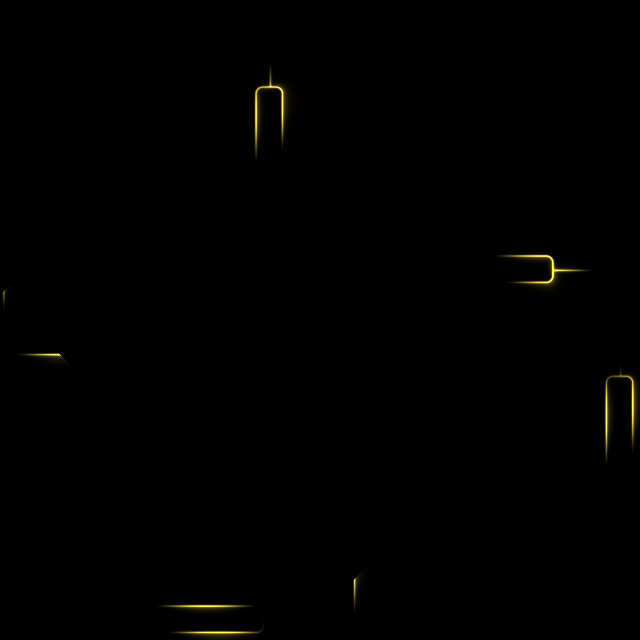
Reproduce this background procedurally as a Shadertoy shader.

```glsl
const vec3 GOLD = vec3(0.86, 0.72, 0.10);
const vec3 PALE = vec3(0.35, 0.34, 0.32);
const float HALF_WIDTH = 20.6;
const float CORNER = 10.4;
const float PULSE_REACH = 83.0;

// Turns an offset into (across, along) so both orientations share one frame
vec2 localFrame(vec2 offset, float horizontal) {
    return horizontal > 0.5 ? vec2(-offset.y, offset.x) : offset;
}

// Brightness of a travelling pulse at a distance from its middle
float pulse(float along) {
    float t = along / PULSE_REACH;
    float w = max(0.0, 1.0 - t * t);
    return w * w;
}

// Thin core with a halo that spreads to one side; side runs from -1 to 1
vec3 glowLine(float dist, float side, float power) {
    float spread = mix(0.9, 1.2 + 4.0 * power, 0.5 + 0.5 * side);
    float core = exp(-dist * dist / 2.6);
    float halo = exp(-abs(dist) / spread);
    return power * (GOLD * (0.55 * core + 0.6 * halo) + PALE * core);
}

// Signed distance to a rounded arch, open at the bottom
float archDistance(vec2 q, float halfWidth, float radius) {
    vec2 v = vec2(abs(q.x) - halfWidth, q.y) + radius;
    return length(max(v, 0.0)) + min(max(v.x, v.y), 0.0) - radius;
}

// Two legs joined by a bar, with a stem leading on from it
vec3 hook(vec2 q, float shift) {
    float d = archDistance(q, HALF_WIDTH, CORNER);
    float side = clamp(q.x / HALF_WIDTH, -1.0, 1.0) * sign(d);
    float lag = smoothstep(-HALF_WIDTH, HALF_WIDTH, q.x);
    float centre = mix(-40.0, -21.0, lag) + shift;
    vec3 light = glowLine(d, side, pulse(q.y - centre));

    float stemX = q.x - 2.0;
    float stemMask = smoothstep(-1.0, 1.0, q.y);
    float stemPower = pulse(q.y + 40.0 - shift);
    return light + stemMask * glowLine(stemX, 0.0, stemPower);
}

// Single line cut off by a slanted end, with the pulse centre ahead of it
vec3 cutStreak(vec2 q, float ahead) {
    float mask = 1.0 - smoothstep(-1.0, 1.0, q.y - q.x);
    return mask * glowLine(q.x, sign(q.x), pulse(q.y - ahead));
}

void mainImage(out vec4 fragColor, in vec2 fragCoord) {
    // Thousandths of the canvas
    vec2 p = 1000.0 * fragCoord / iResolution.xy;

    // Each entry: position, pulse offset, horizontal flag
    vec4 hooks[4] = vec4[4](
        vec4(420.6, 864.0, 0.0, 0.0),
        vec4(863.9, 579.5, 26.0, 1.0),
        vec4(968.0, 412.1, -21.0, 0.0),
        vec4(412.1, 32.5, -50.0, 1.0));
    vec4 streaks[3] = vec4[3](
        vec4(94.0, 446.0, 10.0, 1.0),
        vec4(554.0, 95.0, 26.0, 0.0),
        vec4(5.9, 545.0, 48.0, 0.0));

    vec3 color = vec3(0.0);
    for (int i = 0; i < 4; i++) {
        color += hook(localFrame(p - hooks[i].xy, hooks[i].w), hooks[i].z);
    }
    for (int i = 0; i < 3; i++) {
        color += cutStreak(localFrame(p - streaks[i].xy, streaks[i].w), streaks[i].z);
    }
    fragColor = vec4(min(color, 1.0), 1.0);
}
```
